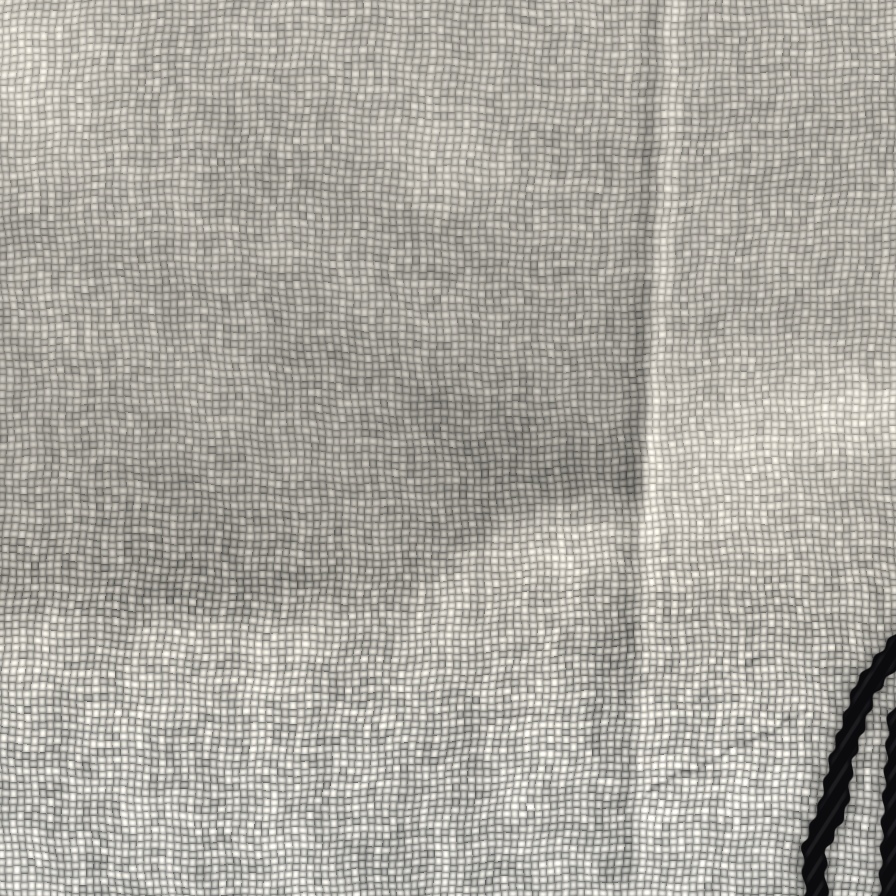
A WebGL 2 fragment shader for this texture:

```glsl
#version 300 es
precision highp float;
uniform vec2 u_resolution;
out vec4 fragColor;

float hash(vec2 p) {
  p = fract(p * vec2(0.1031, 0.1137));
  p += dot(p, p.yx + 33.33);
  return fract((p.x + p.y) * p.x * 7.31);
}

// Soft elliptical patch of light or shade
float patchGlow(vec2 p, vec2 centre, vec2 size) {
  vec2 d = (p - centre) / size;
  return exp(-dot(d, d));
}

// Distance to a segment in x, position along it in y
vec2 segment(vec2 p, vec2 a, vec2 b) {
  vec2 d = b - a;
  float t = clamp(dot(p - a, d) / dot(d, d), 0.0, 1.0);
  return vec2(length(p - a - d * t), t);
}

float wrinkle(vec2 p, vec2 a, vec2 b) {
  float wobble = 0.003 * sin(p.x * 90.0) + 0.002 * sin(p.x * 213.0);
  return smoothstep(0.005, 0.0, segment(p + vec2(0.0, wobble), a, b).x);
}

// Plain weave: alternating over and under bumps with dark holes between
float weave(vec2 p) {
  vec2 g = p * 120.0;
  g += vec2(sin(p.y * 9.0 + p.x * 3.0), sin(p.x * 7.0 - p.y * 4.0)) * 0.9;
  g += 0.12 * sin(g.yx * 0.7 + 2.0 * sin(g * 0.23));
  vec2 id = floor(g);
  vec2 f = fract(g) - 0.5;
  bool weftOver = mod(id.x + id.y, 2.0) < 1.0;
  vec2 a = weftOver ? f : f.yx;
  float bump = cos(a.x * 2.2) * cos(a.y * 2.9);
  float slub = hash(weftOver ? vec2(floor(id.x / 9.0), id.y + 40.0)
                             : vec2(id.x + 170.0, floor(id.y / 9.0)));
  return bump - 0.56 + 0.32 * (hash(id + 7.0) - 0.5) + 0.28 * (slub - 0.5);
}

float creaseX(float y) {
  return 0.714 + 0.028 * smoothstep(0.3, 1.05, y);
}

// Broad light over the folded cloth
float clothTone(vec2 p) {
  float side = p.x - creaseX(p.y);
  float foldY = 0.305 + 0.115 * smoothstep(0.38, 0.62, p.x) + 0.006 * sin(p.x * 23.0);
  float below = smoothstep(0.035, -0.02, p.y - foldY);

  float left = 0.61 + 0.07 * smoothstep(0.55, 1.0, p.y);
  left += 0.10 * patchGlow(p, vec2(0.02, 0.93), vec2(0.12, 0.14));
  left += 0.05 * patchGlow(p, vec2(0.51, 0.84), vec2(0.07, 0.06));
  left += 0.04 * patchGlow(p, vec2(0.1, 0.62), vec2(0.18, 0.1));
  left -= 0.06 * patchGlow(p, vec2(0.6, 0.49), vec2(0.18, 0.08));
  left -= 0.03 * patchGlow(p, vec2(0.3, 0.37), vec2(0.2, 0.06));
  left += 0.014 * sin(p.x * 16.0 + p.y * 21.0 + 2.0 * sin(p.y * 9.0));

  float lower = 0.715 + 0.025 * sin(p.x * 42.0 + 2.0 * sin(p.y * 11.0));
  lower += 0.08 * patchGlow(p, vec2(0.63, 0.38), vec2(0.06, 0.035));
  lower -= 0.10 * patchGlow(p, vec2(0.68, 0.29), vec2(0.04, 0.1));
  lower -= 0.05 * patchGlow(p, vec2(0.45, 0.1), vec2(0.04, 0.16));

  float right = 0.68 + 0.02 * sin(p.y * 13.0);
  right -= 0.05 * patchGlow(p, vec2(0.88, 0.65), vec2(0.2, 0.05));
  right += 0.11 * patchGlow(p, vec2(0.78 + 0.6 * (p.y - 0.43), 0.45), vec2(0.14, 0.11));
  right += 0.10 * patchGlow(p, vec2(0.99, 0.54), vec2(0.1, 0.04));
  right += 0.05 * smoothstep(0.4, 0.1, p.y);

  return mix(mix(left, lower, below), right, smoothstep(-0.004, 0.008, side));
}

void main() {
  vec2 p = gl_FragCoord.xy / u_resolution;
  float tone = clothTone(p);

  // Vertical pressed crease, shaded on its left and lit on its right
  float side = p.x - creaseX(p.y);
  float strength = mix(0.45, 1.0, smoothstep(0.2, 0.5, p.y));
  tone -= 0.09 * strength * exp(-pow((side + 0.012) / 0.012, 2.0));
  tone += 0.10 * strength * exp(-pow((side - 0.009) / 0.012, 2.0));

  // Faint wrinkles
  tone -= 0.14 * wrinkle(p, vec2(0.72, 0.115), vec2(0.9, 0.205));
  tone -= 0.09 * wrinkle(p, vec2(0.77, 0.215), vec2(0.85, 0.27));
  tone -= 0.05 * wrinkle(p, vec2(0.47, 0.205), vec2(0.69, 0.2));

  float contrast = mix(0.47, 0.30, smoothstep(0.15, 0.55, p.y));
  float light = tone + contrast * weave(p);
  vec3 cloth = light * vec3(1.015, 0.995, 0.95);
  cloth += vec3(-0.012, 0.0, 0.014) * smoothstep(0.4, 0.0, p.y);

  // Dark twisted cords at the lower right
  vec2 path[8] = vec2[8](vec2(1.02, 0.30), vec2(0.966, 0.232), vec2(0.94, 0.155), vec2(0.93, 0.10),
                         vec2(0.908, 0.05), vec2(0.912, -0.02), vec2(1.004, 0.2), vec2(0.993, -0.02));
  float cord = 1.0;
  for (int i = 0; i < 7; i++) {
    if (i != 5) cord = min(cord, segment(p, path[i], path[i + 1]).x);
  }
  float twist = sin(p.y * 210.0 + p.x * 150.0);
  float edge = cord - 0.0125 - 0.002 * twist - 0.003 * patchGlow(p, vec2(0.93, 0.1), vec2(0.05, 0.04));
  cloth *= 1.0 - 0.35 * exp(-max(edge, 0.0) * 90.0);
  float strand = smoothstep(0.3, 1.0, sin(p.y * 210.0 - p.x * 330.0));
  vec3 cordColor = vec3(0.045, 0.042, 0.055) + 0.07 * strand * smoothstep(0.0, -0.01, edge);
  float aa = 1.0 / u_resolution.y;
  vec3 color = mix(cordColor, cloth, smoothstep(-aa, aa, edge));
  fragColor = vec4(clamp(color, 0.0, 1.0), 1.0);
}
```
